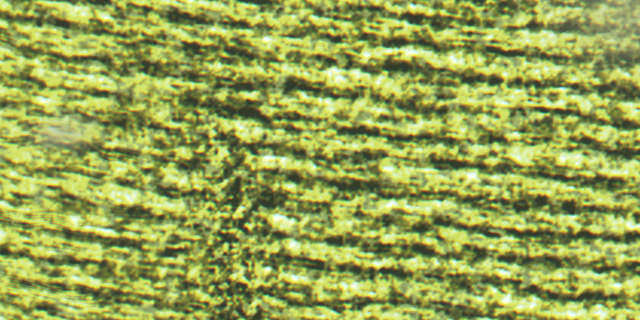
Reproduce this texture procedurally as a Shadertoy shader.

```glsl
// Sunlit green plant tissue: eleven sloping, ragged bright fibre rows with dark gaps, glints and a cell seam.
#define ROWS 11.0        // fibre rows over the canvas height
#define SLOPE 0.19       // fall of the rows at the left edge
#define FLATTEN 0.033    // how fast the rows level out to the right
#define ROW_DEPTH 0.20   // contrast between rows and gaps
#define STREAK 0.62      // strength of the long streaks
#define GRAIN 0.70       // strength of the small granules
#define FRINGE 0.0030    // colour separation at edges
#define SEAM_X 0.70      // position of the upright cell seam

const float TAU = 6.2831853;
const vec3 DEEP   = vec3(0.20, 0.24, 0.16);
const vec3 SHADE  = vec3(0.32, 0.36, 0.22);
const vec3 OLIVE  = vec3(0.43, 0.47, 0.20);
const vec3 LEAF   = vec3(0.63, 0.67, 0.28);
const vec3 LIME   = vec3(0.83, 0.89, 0.39);
const vec3 PALE   = vec3(0.87, 0.94, 0.65);
const vec3 GLINT  = vec3(0.97, 1.00, 0.93);
const vec3 SAGE   = vec3(0.56, 0.66, 0.50);
const vec3 HAZE   = vec3(0.72, 0.75, 0.58);

float hash(vec2 p) {
    vec3 q = fract(p.xyx * vec3(0.1031, 0.1030, 0.0973));
    q += dot(q, q.yzx + 33.33);
    return fract((q.x + q.y) * q.z);
}

// Smooth value noise, centred on zero
float noise(vec2 p) {
    vec2 i = floor(p), f = fract(p);
    f = f * f * (3.0 - 2.0 * f);
    float low = mix(hash(i), hash(i + vec2(1, 0)), f.x);
    float high = mix(hash(i + vec2(0, 1)), hash(i + vec2(1, 1)), f.x);
    return mix(low, high, f.y) - 0.5;
}

// Soft elliptical spot
float spot(vec2 p, vec2 centre, vec2 radius) {
    vec2 d = (p - centre) / radius;
    return exp(-dot(d, d));
}

// Upright strip of disordered cells, fading out towards the top
float seam(vec2 p) {
    float d = (p.x - SEAM_X - 0.10 * (0.5 - p.y) - 0.08 * noise(p.yx * 5.0)) / 0.10;
    return exp(-d * d) * (1.0 - smoothstep(0.35, 0.85, p.y));
}

// Brightness of the tissue, 0 in the gaps to 1 on the glints
float tone(vec2 p) {
    float left = 1.0 - smoothstep(0.1, 0.8, p.x);
    float cells = seam(p);

    // Follow the curved fibres
    vec2 q = vec2(p.x, p.y + SLOPE * p.x - FLATTEN * p.x * p.x);
    q.y += 0.025 * noise(q * vec2(3.0, 4.0)) + 0.010 * noise(q * vec2(13.0, 16.0) + 7.0);

    // Rows, with a weaker second thread inside each
    float phase = TAU * (q.y * ROWS + 0.35 * noise(q * vec2(4.0, 9.0) + 31.0));
    float vigour = 1.0 + 0.9 * noise(q * vec2(7.0, 11.0) + 53.0);
    float row = vigour * (cos(phase) - 0.25 * cos(2.0 * phase));

    // Long thin streaks and small granules
    float streak = 0.70 * noise(q * vec2(13.0, 58.0) + 11.0)
                 + 0.75 * noise(q * vec2(24.0, 95.0) + 71.0);
    mat2 turn = mat2(0.8, 0.6, -0.6, 0.8);
    float grain = 0.50 * noise(turn * p * 38.0 + 91.0)
                + 0.70 * noise(turn * p * vec2(66.0, 70.0) + 17.0)
                + 0.40 * noise(p * vec2(105.0, 115.0) + 37.0);

    // Fine contour ripples in the blurred left part
    float ripple = sin(50.0 * noise(q * vec2(5.0, 13.0) + 5.0) + 150.0 * q.y);

    float t = 0.49 + 0.05 * left - 0.08 * cells;
    t += ROW_DEPTH * row * (1.0 - 0.4 * left) * (1.0 - 0.6 * cells);
    t += STREAK * streak * (1.0 - 0.35 * cells);
    t += GRAIN * grain * (1.0 - 0.3 * left + 0.7 * cells);
    return t + 0.06 * left * ripple + 0.06 * noise(p * 3.0 + 23.0);
}

// Even colour ramp from gap to glint
vec3 ramp(float t) {
    vec3 c = mix(DEEP, SHADE, clamp((t - 0.02) / 0.18, 0.0, 1.0));
    c = mix(c, OLIVE, clamp((t - 0.20) / 0.16, 0.0, 1.0));
    c = mix(c, LEAF, clamp((t - 0.36) / 0.16, 0.0, 1.0));
    c = mix(c, LIME, clamp((t - 0.52) / 0.16, 0.0, 1.0));
    c = mix(c, PALE, clamp((t - 0.76) / 0.14, 0.0, 1.0));
    return mix(c, GLINT, smoothstep(0.92, 1.12, t));
}

void mainImage(out vec4 fragColor, in vec2 fragCoord) {
    vec2 p = fragCoord / iResolution.y;

    // Red and blue are shifted apart as by a simple lens
    vec2 shift = FRINGE * vec2(0.7, 1.0);
    float t = tone(p);
    vec3 colour = vec3(ramp(tone(p + shift)).r, ramp(t).g, ramp(tone(p - shift)).b);

    // Small cool flecks in the middle tones
    float cool = smoothstep(0.02, 0.40, noise(p * vec2(34.0, 46.0) + 43.0));
    float middle = smoothstep(0.2, 0.5, t) * (1.0 - smoothstep(0.55, 0.85, t));
    colour = mix(colour, SAGE, 0.55 * cool * middle);

    // Blurred pale cell at the left and haze in the upper right corner
    float haze = 0.75 * spot(p, vec2(0.19, 0.58), vec2(0.09, 0.045))
               + 0.55 * spot(p, vec2(1.98, 0.96), vec2(0.22, 0.16));
    colour = mix(colour, HAZE, haze);

    fragColor = vec4(colour, 1.0);
}
```
